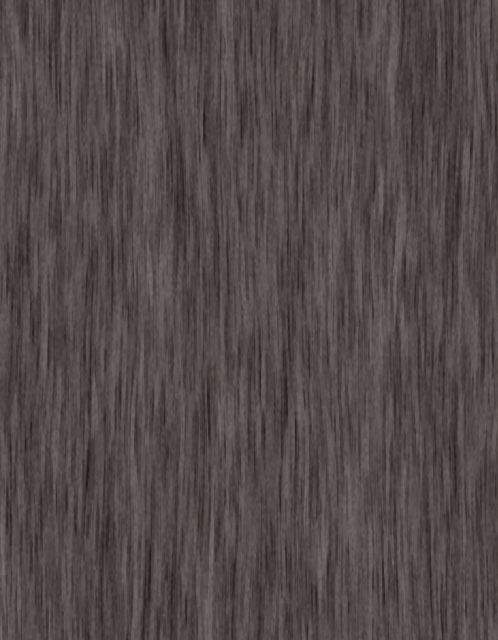
Write a WebGL 1 fragment shader that draws this texture.

```glsl
precision highp float;
// Dark grey-brown oak veneer with a fine upright grain.
// Stretched cellular noise gives the fibres, tapered dashes in staggered
// columns give the pores, and layered sines give the broad figure.

uniform vec2 u_resolution;

float hash(vec2 cell) {
  return fract(sin(dot(cell, vec2(127.1, 311.7))) * 43758.5453);
}

// Soft cellular noise: random tones blended by distance to jittered points.
float fibreTone(vec2 p, vec2 density, float seed) {
  vec2 q = p * density;
  float total = 0.0;
  float weights = 0.0;
  for (int i = -1; i <= 1; i++) {
    float column = floor(q.x) + float(i);
    float y = q.y + 9.0 * hash(vec2(column, seed));
    for (int j = -1; j <= 1; j++) {
      vec2 cell = vec2(column, floor(y) + float(j));
      vec2 jitter = vec2(hash(cell + seed + 3.1), hash(cell + seed + 8.7));
      vec2 d = vec2(q.x, y) - cell - 0.15 - 0.7 * jitter;
      float w = exp(-8.0 * dot(d, d));
      total += w * hash(cell + seed + 5.3);
      weights += w;
    }
  }
  return total / max(weights, 0.00001) - 0.5;
}

// Dark open pores: thin upright dashes that taper at both ends.
float pores(vec2 p, vec2 density, float amount, float seed) {
  vec2 q = p * density;
  float blur = 0.5 * density.x / u_resolution.y;
  float ink = 0.0;
  for (int i = -1; i <= 1; i++) {
    float column = floor(q.x) + float(i);
    float y = q.y + 9.0 * hash(vec2(column, seed));
    for (int j = -1; j <= 1; j++) {
      vec2 cell = vec2(column, floor(y) + float(j));
      float present = step(hash(cell + seed + 1.9), amount);
      vec2 center = cell + 0.3 + 0.4 * vec2(hash(cell + seed + 4.3), hash(cell + seed + 6.1));
      float halfLength = mix(0.2, 0.8, hash(cell + seed + 7.7));
      vec2 d = abs(vec2(q.x, y) - center);
      float taper = 1.0 - smoothstep(0.4, 1.0, d.y / halfLength);
      float halfWidth = mix(0.1, 0.24, hash(cell + seed + 2.2));
      float line = 1.0 - smoothstep(halfWidth - blur, halfWidth + blur + 0.05, d.x);
      float depth = mix(0.5, 1.0, hash(cell + seed + 9.4));
      ink = max(ink, present * depth * taper * line);
    }
  }
  return ink;
}

// Broad light and dark bands running up the board.
float figure(vec2 p) {
  float bands = sin(p.x * 23.0 + 1.2 * sin(p.y * 2.6) + 0.6)
              + 0.7 * sin(p.x * 51.0 + 1.6 * sin(p.y * 3.7 + p.x * 6.0) + 2.0)
              + 0.5 * sin(p.x * 97.0 + 2.0 * sin(p.y * 4.9 + 1.0));
  float flame = (p.x - 0.285 - 0.025 * sin(p.y * 6.5 - 1.0)) / 0.021;
  float seam = (p.x - 0.705 - 0.006 * sin(p.y * 5.0)) / 0.013;
  return 0.008 * bands - 0.03 * exp(-flame * flame) - 0.02 * exp(-seam * seam);
}

void main() {
  vec2 p = gl_FragCoord.xy / u_resolution.y;

  // Gentle sideways drift of the grain
  vec2 grain = p;
  grain.x += 0.004 * sin(p.y * 5.0 + p.x * 9.0)
           + 0.0012 * sin(p.y * 19.0 + p.x * 37.0);

  // Figure and fibres, from coarse to fine
  float band = figure(p);
  float tone = 0.341 + band;
  tone += 0.07 * fibreTone(grain, vec2(75.0, 4.0), 11.0);
  tone += 0.12 * fibreTone(grain, vec2(190.0, 13.0), 23.0);
  tone += 0.055 * fibreTone(p, vec2(300.0, 150.0), 37.0);

  // Pores crowd together in the darker bands
  float amount = clamp(0.55 - 6.0 * band, 0.3, 0.8);
  tone -= 0.085 * pores(grain, vec2(125.0, 11.0), amount, 41.0);
  tone -= 0.05 * pores(grain, vec2(180.0, 22.0), 0.4, 59.0);

  // Warm grey tint
  vec3 wood = vec3(tone) - vec3(0.0, 0.034, 0.041);
  gl_FragColor = vec4(clamp(wood, 0.0, 1.0), 1.0);
}
```
